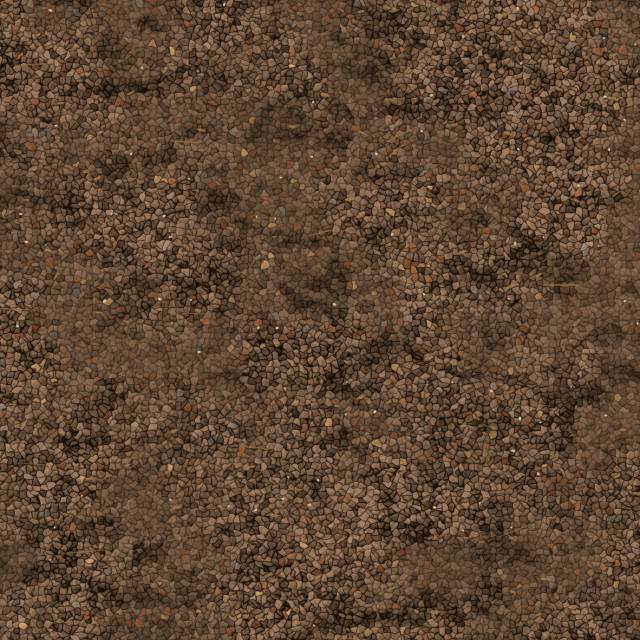
This texture is drawn by a WebGL 1 fragment shader. Its source:

```glsl
precision highp float;
// Dark brown soil: small crumbs from a stretched cell pattern with shaded gaps,
// mottled by soft dark patches and changing roughness, then strewn with
// coloured grains, pale flakes and a few thin straws.

uniform vec2 u_resolution;

const vec3 SHADOW = vec3(0.20, 0.14, 0.09);
const vec3 LIGHT = vec3(0.54, 0.42, 0.32);
const vec3 RUSSET = vec3(0.50, 0.28, 0.15);
const vec3 OCHRE = vec3(0.68, 0.53, 0.31);
const vec3 GREY = vec3(0.47, 0.41, 0.36);
const vec3 CREAM = vec3(0.88, 0.82, 0.70);
const vec3 STRAW = vec3(0.62, 0.45, 0.27);
const vec3 BLUE = vec3(0.36, 0.40, 0.58);

const float GRAINS = 98.0;       // crumbs across the canvas
const float GRAIN_STRETCH = 1.4; // length of a crumb against its width
const float GRAIN_SPREAD = 0.66; // range of crumb brightness
const float GAP_WIDTH = 0.35;
const float GAP_DEPTH = 0.62;
const float GRIT = 0.42;         // strength of the finest noise
const float MEAN_TONE = 0.45;

float hash(vec2 p) {
  vec3 q = fract(vec3(p.xyx) * 0.1031);
  q += dot(q, q.yzx + 33.33);
  return fract((q.x + q.y) * q.z);
}

vec2 hash2(vec2 p) {
  return vec2(hash(p + 17.3), hash(p + 71.9));
}

float noise(vec2 p) {
  vec2 i = floor(p), f = fract(p);
  f = f * f * (3.0 - 2.0 * f);
  return mix(mix(hash(i), hash(i + vec2(1.0, 0.0)), f.x),
             mix(hash(i + vec2(0.0, 1.0)), hash(i + 1.0), f.x), f.y);
}

float fbm(vec2 p) {
  return 0.55 * noise(p) + 0.3 * noise(p * 2.1 + 9.2) + 0.15 * noise(p * 4.3 + 31.7);
}

vec2 rotate(vec2 p, float angle) {
  float c = cos(angle), s = sin(angle);
  return vec2(c * p.x + s * p.y, c * p.y - s * p.x);
}

// Nearest crumb: xy = offset from its centre, z = distance to the gap, w = its id
vec4 crumb(vec2 p) {
  vec2 cell = floor(p), offset = vec2(0.0);
  float nearest = 9.0, second = 9.0, id = 0.0;
  for (int y = -1; y <= 1; y++) {
    for (int x = -1; x <= 1; x++) {
      vec2 c = cell + vec2(float(x), float(y));
      vec2 d = p - c - 0.5 - 0.9 * (hash2(c) - 0.5);
      float turn = 2.4 * (hash(c + 5.7) - 0.5);
      float dist = length(rotate(d, turn) * vec2(1.0, GRAIN_STRETCH));
      if (dist < nearest) {
        second = nearest;
        nearest = dist;
        offset = d;
        id = hash(c + 131.1);
      } else {
        second = min(second, dist);
      }
    }
  }
  return vec4(offset, second - nearest, id);
}

// Sparse elongated marks, one at most per cell: x = coverage, y = random id
vec2 scatter(vec2 uv, float cells, float chance, vec2 halfSize, float tilt, float pixel) {
  vec2 c = floor(uv * cells);
  vec2 centre = (c + 0.25 + 0.5 * hash2(c + cells)) / cells;
  float id = hash(c + 3.0 * cells);
  vec2 d = rotate(uv - centre, tilt * (hash(c + 8.3) - 0.35));
  vec2 size = halfSize * (0.55 + 0.7 * hash(c + 44.1));
  float dist = (length(d / size) - 1.0) * size.y;
  float mark = 1.0 - smoothstep(-0.5 * pixel, 0.5 * pixel, dist);
  return vec2(mark * step(hash(c + 2.0 * cells), chance), id);
}

vec3 soil(vec2 uv, float pixel) {
  // Crumbs, lit from the upper left
  vec2 warp = vec2(noise(uv * 160.0), noise(uv * 160.0 + 53.0)) - 0.5;
  vec4 grain = crumb(uv * GRAINS + 0.45 * warp);
  float gap = 1.0 - smoothstep(0.0, GAP_WIDTH, grain.z);
  float detail = GRAIN_SPREAD * (fract(grain.w * 57.0) - 0.5);
  detail += 0.26 * dot(grain.xy, vec2(-0.5, 0.85));
  detail += 0.23 - GAP_DEPTH * gap;
  detail += GRIT * (noise(uv * 250.0) - 0.5);

  // Calm and rough areas, dark patches lying flat
  float rough = mix(0.55, 1.4, smoothstep(0.25, 0.75, fbm(uv * 9.0 + 4.0)));
  float patches = smoothstep(0.52, 0.78, fbm(uv * vec2(17.0, 29.0) + 20.0));
  float drift = fbm(uv * 5.0 + 60.0) - 0.5;
  float tone = MEAN_TONE + 0.06 + rough * detail - 0.36 * patches + 0.16 * drift;
  vec3 colour = mix(SHADOW, LIGHT, clamp(tone, -0.3, 1.25));

  // A few crumbs of other material
  vec3 tint = grain.w > 0.988 ? OCHRE : (grain.w > 0.95 ? RUSSET : GREY);
  float tinted = step(0.925, grain.w) * (1.0 - gap) * (1.0 - 0.7 * patches);
  colour = mix(colour, tint * (0.7 + 0.5 * tone), 0.65 * tinted);

  // Straws, flakes and bright specks
  vec2 straw = scatter(uv + 0.03, 8.0, 0.28, vec2(0.026, 0.0011), 0.7, pixel);
  vec2 flake = scatter(uv, 17.0, 0.22, vec2(0.0065, 0.0022), 0.8, pixel);
  vec2 speck = scatter(uv + 0.4, 22.0, 0.16, vec2(0.0026, 0.0017), 3.0, pixel);
  colour = mix(colour, STRAW, 0.7 * straw.x);
  colour = mix(colour, flake.y > 0.93 ? BLUE : OCHRE, 0.7 * flake.x);
  return mix(colour, CREAM, 0.85 * speck.x);
}

void main() {
  float pixel = 1.0 / min(u_resolution.x, u_resolution.y);
  vec3 sum = vec3(0.0);
  for (int y = 0; y < 2; y++) {
    for (int x = 0; x < 2; x++) {
      vec2 shift = 0.5 * vec2(float(x), float(y)) - 0.25;
      sum += soil((gl_FragCoord.xy + shift) * pixel, pixel);
    }
  }
  gl_FragColor = vec4(sum * 0.25, 1.0);
}
```
